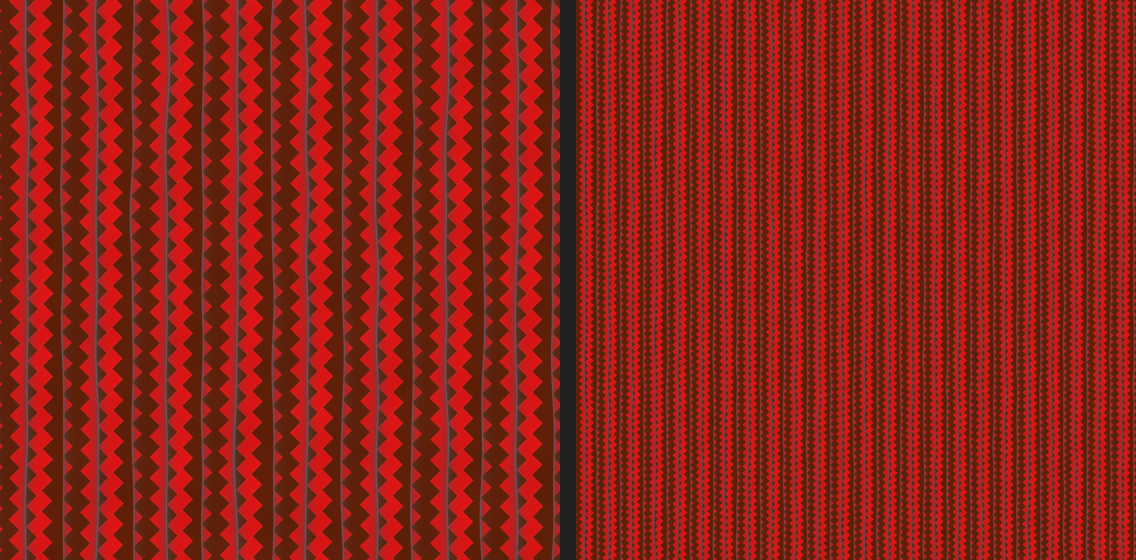
Left, the tile; right, the same tile 3 across and 3 down.
This pattern is drawn by a Shadertoy shader. Its source:

```glsl
// Upright sawtooth ribbons: red slanted blocks on brown, divided by thin wavering grey seams.
// Each column is built from triangle-wave distances; a grey haze fades away from every seam.
// Column ids wrap and all waves run a whole number of times, so the canvas tiles.

const float COLUMNS = 8.0;
const float TEETH = 27.0;
const float PITCH = 1.0 / TEETH;      // tooth height
const float ORIGIN = 0.1003;          // left side of the first column
const float SEAM_B = 0.0117;          // seam with the small teeth, from the column side
const float SEAM_A = 0.0729;          // seam inside the red ribbon
const float LEFT_REACH = 0.0310;      // tooth tips left of seam A
const float BLOCK_WIDTH = 0.0465;     // slanted blocks right of seam A
const float SMALL_REACH = 0.0170;     // small teeth right of seam B
const float WOBBLE = 0.0030;
const float FOLLOW = 0.5;             // how far the teeth follow their seam
const float SEAM_HALF = 0.0011;
const float HAZE_RIGHT = 0.0085;
const float HAZE_LEFT = 0.0085;
const float TAU = 6.2831853;

const vec3 BROWN = vec3(0.37, 0.12, 0.03);
const vec3 RED = vec3(0.86, 0.075, 0.075);
const vec3 RIM = vec3(0.80, 0.22, 0.20);
const vec3 HAZE = vec3(0.27, 0.31, 0.32);
const vec3 SEAM = vec3(0.40, 0.37, 0.40);

float hash(float n, float seed) {
    vec2 p = fract(vec2(n, seed) * vec2(0.1031, 0.3973) + 0.17);
    p += dot(p, p.yx + 19.19);
    return fract((p.x + p.y) * p.x * 7.31);
}

// Smooth sideways drift that repeats over the canvas height.
float drift(float y, float id, float seed) {
    float sum = 0.0;
    for (float k = 1.0; k < 6.0; k++) {
        float weight = 0.3 + 0.7 * hash(id, seed + k);
        sum += weight * sin(TAU * (k * y + hash(id, seed + k + 9.0))) / sqrt(k);
    }
    return WOBBLE * 0.75 * sum;
}

// Distance to the nearest tooth tip: 0 at the tip, half a pitch in the notch.
float notch(float y) {
    float t = y * TEETH;
    return abs(fract(t + 0.5) - 0.5) * PITCH;
}

float fill(float d, float aa) {
    return smoothstep(-aa, aa, d);
}

void mainImage(out vec4 fragColor, in vec2 fragCoord) {
    vec2 uv = fragCoord / iResolution.xy;
    float aa = 1.0 / min(iResolution.x, iResolution.y);

    // Column and its two seams
    float column = (uv.x - ORIGIN) * COLUMNS;
    float id = mod(floor(column), COLUMNS);
    float x = fract(column) / COLUMNS;
    float driftA = drift(uv.y, id, 3.0);
    float driftB = drift(uv.y, id, 31.0);
    float fromA = x - SEAM_A - driftA;
    float fromB = x - SEAM_B - driftB;
    float toothA = x - SEAM_A - FOLLOW * driftA;
    float toothB = x - SEAM_B - FOLLOW * driftB;

    // Tooth heights differ from ribbon to ribbon
    float yBlock = uv.y - hash(id, 51.0) * PITCH;
    float yLeft = uv.y - hash(id, 57.0) * PITCH;
    float ySmall = uv.y - hash(id, 63.0) * PITCH;

    // Signed depth inside each red part
    float left = toothA + LEFT_REACH - notch(yLeft);
    float block = min(toothA - notch(yBlock),
                      BLOCK_WIDTH - toothA - notch(yBlock - BLOCK_WIDTH + PITCH));
    float small = SMALL_REACH - toothB - notch(ySmall);
    float rightOfA = fill(fromA, aa);
    float rightOfB = fill(fromB, aa);
    float red = mix(fill(left, aa), fill(block, aa), rightOfA);
    red = max(red, fill(small, aa) * rightOfB);

    // Paler rims and faint joints between the slanted blocks
    float depth = max(mix(left, block, rightOfA), small);
    float rim = 0.45 * exp(-max(depth, 0.0) / 0.0018);
    float joint = notch(yBlock - toothA);
    rim += 0.30 * rightOfA * exp(-joint / 0.0014);

    // Soft mottling
    float mottle = sin(TAU * (3.0 * uv.x + 2.0 * uv.y)) * sin(TAU * (5.0 * uv.y - 2.0 * uv.x));
    vec3 color = mix(BROWN, mix(RED, RIM, min(rim, 0.6)), red);
    color *= 1.0 + 0.025 * mottle;

    // Haze beside the seams, strongest where they touch
    float hazeA = mix(0.60 * exp(fromA / HAZE_LEFT), 0.55 * exp(-fromA / HAZE_RIGHT), rightOfA);
    float hazeB = 0.50 * exp(-max(fromB, 0.0) / HAZE_RIGHT) * rightOfB;
    color = mix(color, HAZE, max(hazeA, hazeB));

    // Seams
    float seam = min(abs(fromA), abs(fromB));
    color = mix(color, SEAM, 0.85 * fill(SEAM_HALF - seam, aa));
    fragColor = vec4(color, 1.0);
}
```
